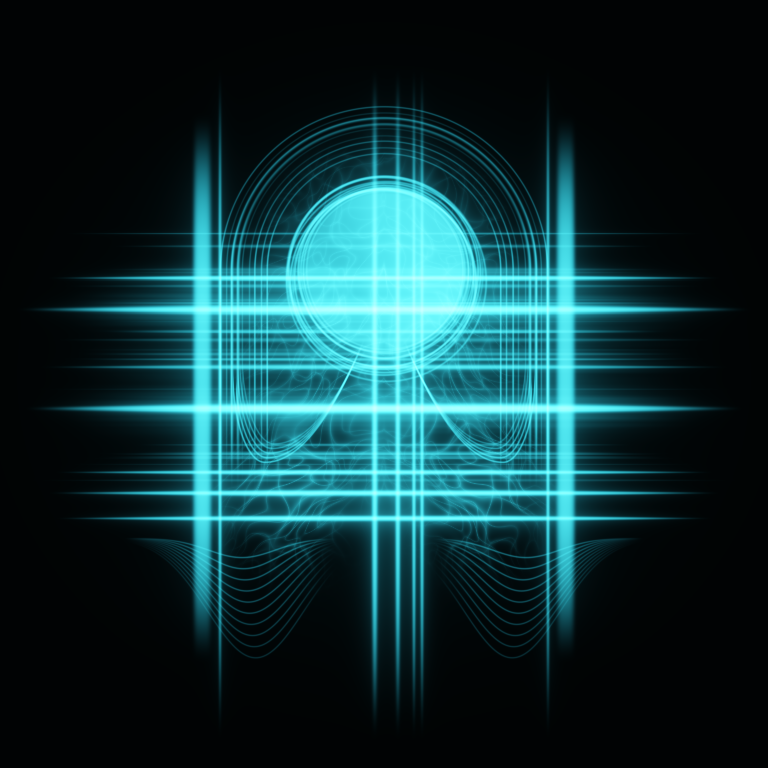
Write a WebGL 1 fragment shader that draws this background.

```glsl
precision highp float;
// Glowing cyan lattice on black: tapered light beams crossing a luminous disc,
// with mirrored arches, hooked curves and wispy filaments behind them.
// All light is summed as one intensity, then exposed into cyan and white.

uniform vec2 u_resolution;

const vec3 EXPOSURE = vec3(0.17, 1.0, 1.17);    // response per channel
const vec3 BACKDROP = vec3(0.002, 0.012, 0.014);
const vec2 DISC_CENTER = vec2(0.501, 0.648);
const float DISC_RADIUS = 0.110;
const float BAR_OFFSET = 0.2365;                // side bars, from the axis
const float BAR_HALF_WIDTH = 0.0105;
const float HAIR = 0.0011;                      // width of fine curves
const float STREAK_GAIN = 0.42;
const float FILAMENT_GAIN = 0.8;

float hash(float n) { return fract(sin(n * 91.345) * 4375.85); }

vec2 gradientAt(vec2 cell) {
  float a = 6.2832 * hash(dot(cell, vec2(1.27, 3.11)));
  return vec2(cos(a), sin(a));
}

float gradientNoise(vec2 p) {
  vec2 i = floor(p), f = fract(p);
  vec2 u = f * f * f * (f * (f * 6.0 - 15.0) + 10.0);
  vec2 e = vec2(1.0, 0.0);
  float low = mix(dot(gradientAt(i), f), dot(gradientAt(i + e), f - e), u.x);
  float high = mix(dot(gradientAt(i + e.yx), f - e.yx),
                   dot(gradientAt(i + 1.0), f - 1.0), u.x);
  return mix(low, high, u.y);
}

// Soft line profile, never thinner than a pixel
float line(float d, float w) {
  w = max(w, 0.7 / min(u_resolution.x, u_resolution.y));
  return exp(-d * d / (w * w));
}

float glowLine(float d, float w) {
  return line(d, w) + 0.16 * exp(-abs(d) / (4.0 * w));
}

float fadeOut(float start, float end, float d) {
  return 1.0 - smoothstep(start, end, d);
}

float beamX(vec2 p, float y, float w, float reach, float gain) {
  float taper = fadeOut(0.12, reach, abs(p.x - 0.5));
  return gain * taper * glowLine(p.y - y, w * (0.45 + 0.55 * taper));
}

float beamY(vec2 p, float x, float w, float gain) {
  float taper = fadeOut(0.08, 0.44, abs(p.y - 0.475));
  return gain * taper * glowLine(p.x - x, w);
}

float horizontalBeams(vec2 p) {
  float sum = beamX(p, 0.638, 0.0026, 0.44, 3.2)
            + beamX(p, 0.597, 0.0045, 0.48, 4.2)
            + beamX(p, 0.522, 0.0027, 0.45, 1.6)
            + beamX(p, 0.468, 0.0048, 0.47, 4.2)
            + beamX(p, 0.385, 0.0024, 0.43, 2.8)
            + beamX(p, 0.358, 0.0028, 0.44, 3.2)
            + beamX(p, 0.325, 0.0026, 0.43, 3.0);
  // Fine streaks, gathered around the two brightest beams
  for (int i = 0; i < 34; i++) {
    float n = float(i), spread = hash(n + 0.3) - 0.5;
    float y = mix(0.465, 0.602, mod(n, 2.0)) + spread * abs(spread) * 0.42;
    sum += beamX(p, y, 0.0009 + 0.0016 * hash(n + 7.1),
                 0.32 + 0.15 * hash(n + 2.7), STREAK_GAIN * (0.3 + hash(n + 4.9)));
  }
  float bands = line(p.y - 0.598, 0.025) + line(p.y - 0.467, 0.021)
              + 0.5 * line(p.y - 0.532, 0.024);
  float grain = 0.7 + 0.8 * gradientNoise(vec2(p.x * 3.0, p.y * 190.0));
  return sum + 0.36 * bands * grain * fadeOut(0.15, 0.42, abs(p.x - 0.5));
}

float verticalBeams(vec2 p, float q) {
  float sum = beamY(p, 0.488, 0.0030, 2.5) + beamY(p, 0.518, 0.0026, 2.3)
            + beamY(p, 0.539, 0.0020, 1.8) + beamY(p, 0.5495, 0.0020, 1.8)
            + beamY(vec2(q, p.y), 0.2135, 0.0019, 1.6);
  float bar = exp(-pow(abs(q - BAR_OFFSET) / BAR_HALF_WIDTH, 4.0));
  float halo = 0.22 * exp(-abs(q - BAR_OFFSET) / 0.022);
  return sum + (1.8 * bar + halo) * fadeOut(0.13, 0.36, abs(p.y - 0.495));
}

float disc(vec2 p) {
  vec2 d = p - DISC_CENTER;
  float r = length(d);
  float body = fadeOut(DISC_RADIUS - 0.012, DISC_RADIUS + 0.004, r);
  float light = 1.05 + 0.9 * smoothstep(-0.07, 0.06, d.x + 0.5 * d.y);
  float sum = body * light + 0.3 * exp(-max(r - DISC_RADIUS, 0.0) / 0.03);
  // Loose rings drift down as they grow
  for (int i = 0; i < 13; i++) {
    float n = float(i), k = n / 12.0;
    vec2 shift = vec2(0.008 * (hash(n + 1.7) - 0.5), -0.026 * k * hash(n + 5.2));
    float ring = length(d - shift) - mix(0.103, 0.130, k);
    sum += (0.35 + 0.6 * hash(n + 3.4)) * line(ring, HAIR * 1.2);
  }
  return sum;
}

// Arches over the disc whose legs run straight down
float arches(vec2 p, float q) {
  float h = p.y - DISC_CENTER.y, sum = 0.0;
  float d = length(vec2(q, max(h, 0.0)));
  float fade = mix(0.9, 0.28, smoothstep(-0.03, 0.09, h)) * smoothstep(0.36, 0.50, p.y);
  for (int i = 0; i < 9; i++) {
    float n = float(i);
    float r = 0.152 + 0.0075 * n + 0.003 * hash(n);
    sum += (0.25 + 0.9 * hash(n + 8.3)) * line(d - r, HAIR);
  }
  return sum * fade + 1.1 * fade * (line(d - 0.190, 0.0018) + line(d - 0.198, 0.0018));
}

// Hooks join the legs to the disc; wide dips hang below the lattice
float curves(vec2 p, float q) {
  float sum = 0.0;
  for (int i = 0; i < 5; i++) {
    float n = float(i), a = q - 0.155 + 0.003 * n;
    float t = clamp(a / 0.042, 0.0, 0.98), root = sqrt(1.0 - t * t);
    float y = 0.398 + 0.006 * n + (a < 0.0 ? 9.7 * a * a : 0.12 * (1.0 - root));
    float slope = a < 0.0 ? 19.4 * a : 2.86 * t / root;
    float d = (p.y - y) / sqrt(1.0 + slope * slope);
    sum += (0.9 - 0.13 * n) * line(d, HAIR) * fadeOut(0.50, 0.56, p.y) * step(a, 0.041);
  }
  for (int i = 0; i < 10; i++) {
    float n = float(i), a = (q - 0.185 + 0.002 * n) / (0.062 + 0.003 * n);
    float dip = (0.025 + 0.0145 * n) * exp(-a * a);
    float slope = 2.0 * a * dip / (0.062 + 0.003 * n);
    float d = (p.y - 0.299 + dip) / sqrt(1.0 + slope * slope);
    sum += (0.40 - 0.027 * n) * line(d, HAIR) * smoothstep(0.06, 0.12, q) * fadeOut(0.22, 0.34, q);
  }
  return sum;
}

float filaments(vec2 p, float q) {
  vec2 m = vec2(q, p.y), tuft = (m - vec2(0.125, 0.365)) / vec2(0.055, 0.065);
  float mask = exp(-dot(tuft, tuft)) + 0.35 * fadeOut(0.10, 0.22, length(p - vec2(0.5, 0.54)));
  mask += 0.35 * fadeOut(0.08, 0.19, length(p - DISC_CENTER));
  vec2 warp = vec2(gradientNoise(p * 13.0), gradientNoise(p * 13.0 + 17.0));
  float sum = 0.0;
  for (int i = 0; i < 4; i++) {
    float n = float(i);
    vec2 s = (m + 0.035 * warp) * mat2(0.8, 0.6, -0.6, 0.8) * (17.0 + 8.0 * n) + n * 9.3;
    sum += exp(-abs(gradientNoise(s * vec2(1.0, 0.55))) * 24.0) * (0.8 - 0.1 * n);
  }
  return FILAMENT_GAIN * mask * sum;
}

void main() {
  vec2 p = (gl_FragCoord.xy - 0.5 * u_resolution) / min(u_resolution.x, u_resolution.y) + 0.5;
  float q = abs(p.x - 0.5);                     // mirrored distance from the axis
  vec2 spread = (p - vec2(0.5, 0.51)) / vec2(0.25, 0.22);
  float light = 0.12 * exp(-dot(spread, spread));
  light += horizontalBeams(p) + verticalBeams(p, q) + disc(p);
  light += arches(p, q) + curves(p, q) + filaments(p, q);
  gl_FragColor = vec4(BACKDROP + 1.0 - exp(-light * EXPOSURE), 1.0);
}
```
